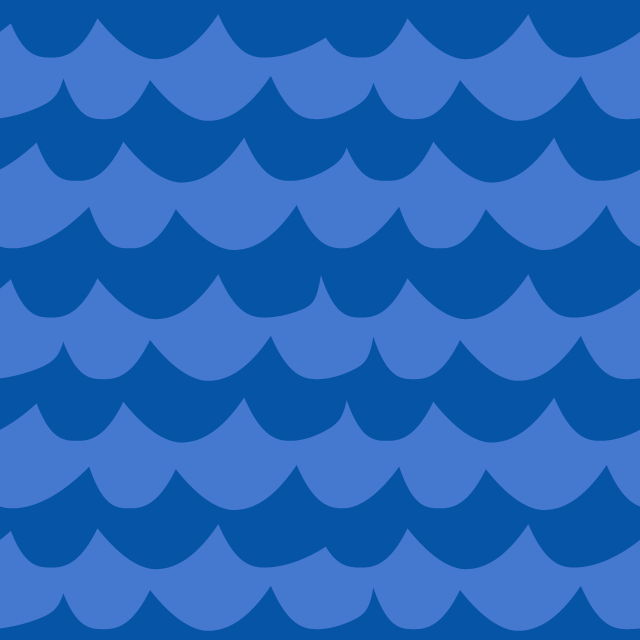
Give the GLSL for this pattern, as a WebGL 2 fragment shader.

```glsl
#version 300 es
precision highp float;

uniform vec2 u_resolution;
out vec4 fragColor;

const float TILE = 768.0;    // design units across the canvas
const float PERIOD = 372.0;  // length of one three-crest wave
const float MARGIN = 13.0;   // first crest of an unshifted row
const int ROWS = 10;
const int SAMPLES = 4;       // antialiasing grid per side

const vec3 LIGHT_BLUE = vec3(0.27, 0.47, 0.81);
const vec3 DEEP_BLUE = vec3(0.02, 0.33, 0.65);

// Per-row variation of the crests that join neighbouring waves
const float MID_DROP[ROWS] = float[](28., 8., 12., 2., 1., 1., 3., 2., 27., 2.);
const float MID_HOOK[ROWS] = float[](0., .3, .25, 0., .6, .5, .4, 0., 0., .5);
const float EDGE_DROP[ROWS] = float[](11., 3., 6., 2., 6., 7., 7., 2., 8., 9.);

// Top of a row, measured downward; rows come in groups of four
float rowTop(int row) {
  int k = row % 4;
  float top = 17.0 + 74.0 * float(k) + 312.0 * float(row / 4);
  return top + (k == 3 ? 7.0 : 0.0) - (row >= 8 ? 12.0 : 0.0);
}

// Sideways shift of a row: 0, 63, 31, 94
float rowShift(int row) {
  return 63.0 * float(row % 2) + 31.0 * float((row / 2) % 2);
}

// Curve from a trough up to a crest; hook steepens its tip
float rise(float x, vec2 trough, vec2 crest, float power, float hook) {
  float t = clamp((x - trough.x) / (crest.x - trough.x), 0.0, 1.0);
  return mix(trough.y, crest.y, mix(pow(t, power), pow(t, 14.0), hook));
}

// Scallop hanging between two crests
float scallop(float x, vec2 left, vec2 trough, vec2 right, vec2 power, float hook) {
  return x < trough.x ? rise(x, trough, left, power.x, 0.0)
                      : rise(x, trough, right, power.y, hook);
}

// One wave of three scallops between its start and end crests
float wave(float x, vec2 start, vec2 end, float hook) {
  vec2 second = vec2(104.0, 5.0);
  vec2 third = vec2(249.0, 0.0);
  if (x < second.x)
    return scallop(x, start, vec2(49.0, 52.0), second, vec2(2.9, 2.4), 0.0);
  if (x < third.x)
    return scallop(x, second, vec2(173.0, 54.0), third, vec2(1.8, 2.1), 0.0);
  return scallop(x, third, vec2(305.0, 52.0), end, vec2(2.5, 1.85), hook);
}

// Depth of a row's outline: two waves, the second stretched to close the tile
float outline(float x, int row) {
  float u = mod(x - MARGIN - rowShift(row), TILE);
  float lean = MID_DROP[row] > 20.0 ? 6.0 : 0.0;
  vec2 edge = vec2(0.0, EDGE_DROP[row]);
  vec2 middle = vec2(lean, MID_DROP[row]);
  if (u < PERIOD + lean)
    return wave(u, edge, middle + vec2(PERIOD, 0.0), MID_HOOK[row]);
  float edgeHook = row % 4 == 1 ? 0.4 : 0.0;
  return wave(u - PERIOD, middle, edge + vec2(TILE - PERIOD, 0.0), edgeHook);
}

// 1 in a light band, 0 in a deep one
float lightBand(vec2 p) {
  int row = -1;
  for (int i = 0; i < ROWS; i++)
    if (p.y >= rowTop(i)) row = i;
  if (row < 0) return 0.0;
  bool below = p.y > rowTop(row) + outline(p.x, row);
  return (row % 2 == 0) == below ? 1.0 : 0.0;
}

void main() {
  float coverage = 0.0;
  for (int i = 0; i < SAMPLES * SAMPLES; i++) {
    vec2 cell = vec2(float(i % SAMPLES), float(i / SAMPLES));
    vec2 jitter = (cell + 0.5) / float(SAMPLES) - 0.5;
    vec2 uv = (gl_FragCoord.xy + jitter) / u_resolution;
    coverage += lightBand(vec2(uv.x, 1.0 - uv.y) * TILE);
  }
  coverage /= float(SAMPLES * SAMPLES);
  fragColor = vec4(mix(DEEP_BLUE, LIGHT_BLUE, coverage), 1.0);
}
```
